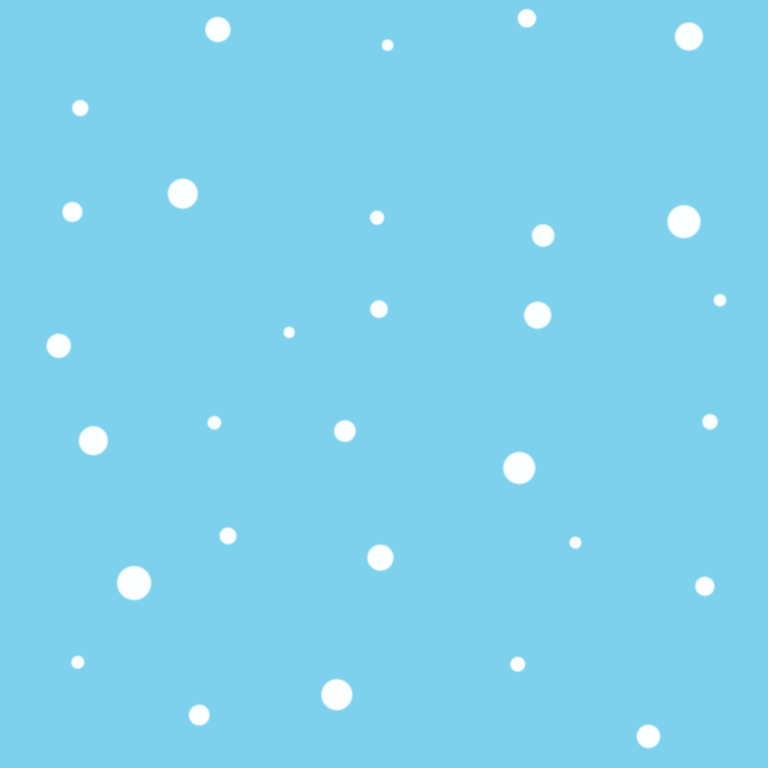
This pattern is drawn by a Shadertoy shader. Its source:

```glsl
// Sparse white snow dots of varied size scattered over a flat sky blue.

const vec3 SKY_BLUE = vec3(0.49, 0.82, 0.93);
const vec3 SNOW_WHITE = vec3(0.99, 1.0, 1.0);

const ivec2 GRID = ivec2(5, 6);      // one dot per cell
const float MIN_RADIUS = 0.0072;     // in canvas heights
const float MAX_RADIUS = 0.0225;
const float EDGE_SOFTNESS = 0.002;

// Two pseudo-random values in 0..1
vec2 hash22(vec2 p) {
    vec3 q = fract(p.xyx * vec3(0.1031, 0.1030, 0.0973));
    q += dot(q, q.yzx + 33.33);
    return fract((q.xx + q.yz) * q.zy);
}

// Jittered cell centre, with alternate rows pushed sideways
vec2 dotCenter(vec2 cell, vec2 gridSize) {
    vec2 jitter = (hash22(cell + 17.0) - 0.5) * vec2(0.6, 0.72);
    float stagger = mod(cell.y, 2.0) < 0.5 ? -0.15 : 0.15;
    return (cell + 0.5 + jitter + vec2(stagger, 0.0)) / gridSize;
}

// Shuffled ranks spread the sizes evenly, favouring small dots
float dotRadius(float index, float count) {
    float rank = fract((index * 11.0 + 4.5) / count);
    return mix(MIN_RADIUS, MAX_RADIUS, pow(rank, 1.35));
}

// Soft-edged disc coverage
float disc(vec2 p, vec2 center, float radius, float softness) {
    float dist = length(p - center) - radius;
    return 1.0 - smoothstep(-softness, softness, dist);
}

// Combined coverage of every dot
float snowfall(vec2 p, ivec2 grid, float softness) {
    int count = grid.x * grid.y;
    float coverage = 0.0;
    for (int i = 0; i < count; i++) {
        vec2 cell = vec2(i % grid.x, i / grid.x);
        vec2 center = dotCenter(cell, vec2(grid));
        float radius = dotRadius(float(i), float(count));
        coverage = max(coverage, disc(p, center, radius, softness));
    }
    return coverage;
}

void mainImage(out vec4 fragColor, in vec2 fragCoord) {
    vec2 uv = fragCoord / iResolution.y;
    float softness = max(EDGE_SOFTNESS, 0.75 / iResolution.y);
    float snow = snowfall(uv, GRID, softness);
    fragColor = vec4(mix(SKY_BLUE, SNOW_WHITE, snow), 1.0);
}
```
